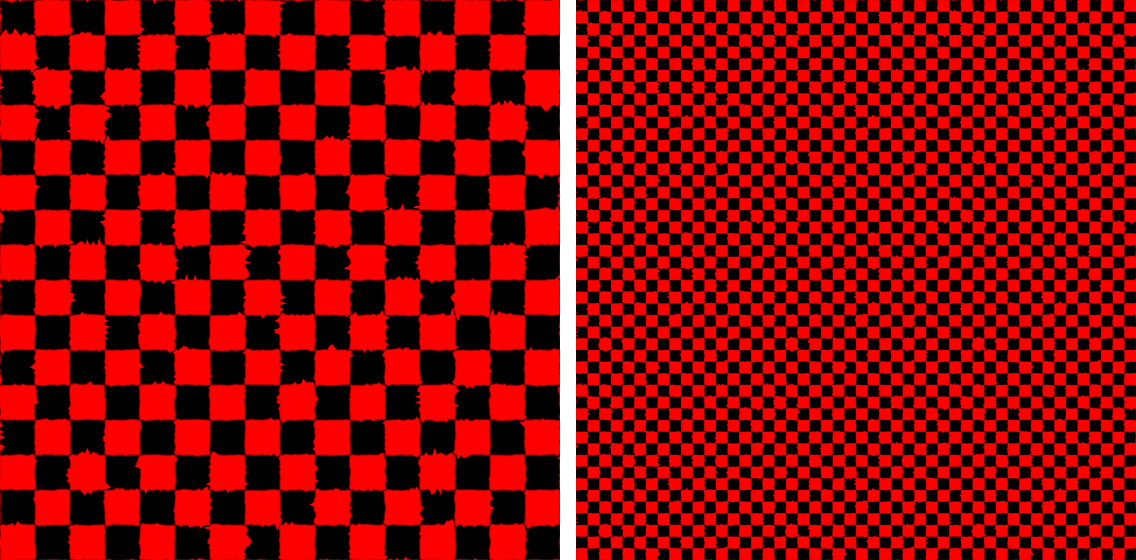
Left: one tile. Right: repeated 3 by 3.
A three.js fragment shader for this pattern:

```glsl
#define CELLS 16.0
#define RED vec3(1.0, 0.0, 0.0)
#define BLACK vec3(0.0)
#define BLUR 0.042
#define TEETH 12.0
#define TOOTH_MIN 0.02
#define TOOTH_MAX 0.22
#define WOBBLE 0.035

varying vec2 vUv;

float hash(vec3 p) {
  p = fract(p * vec3(0.1031, 0.1030, 0.0973));
  p += dot(p, p.yzx + 33.33);
  return fract((p.x + p.y) * p.z);
}

// Value noise along one grid line, wrapping after `period` steps
float lineNoise(float t, float period, float line, float seed) {
  float i = floor(t);
  float a = hash(vec3(mod(i, period), line, seed));
  float b = hash(vec3(mod(i + 1.0, period), line, seed));
  return mix(a, b, smoothstep(0.0, 1.0, t - i));
}

// +1 for even numbers, -1 for odd ones
float parity(float n) {
  return 1.0 - 2.0 * mod(n, 2.0);
}

// How far red bleeds over a grid line at the position `along` it
float bleed(float along, float line, float seed) {
  float id = mod(line, CELLS);
  float tooth = pow(lineNoise(along * TEETH, CELLS * TEETH, id, seed), 3.0);
  float wear = lineNoise(along * 2.0, CELLS * 2.0, id, seed + 7.0);
  float wave = lineNoise(along * 4.0, CELLS * 4.0, id, seed + 13.0) - 0.5;
  float f = fract(along);
  float cornerFade = smoothstep(0.0, 0.08, min(f, 1.0 - f));
  return cornerFade * (tooth * mix(TOOTH_MIN, TOOTH_MAX, wear * wear * wear) + WOBBLE * wave);
}

// Soft alternating stripes across q.x, with ragged borders running along q.y
float raggedStripes(vec2 q, float seed) {
  float line = floor(q.x + 0.5);
  float redSide = parity(line) * parity(floor(q.y));
  float d = q.x - line + redSide * bleed(q.y, line, seed);
  return parity(line) * (2.0 * smoothstep(-BLUR, BLUR, d) - 1.0);
}

void main() {
  vec2 p = vUv * CELLS;
  float check = raggedStripes(p, 3.0) * raggedStripes(p.yx, 41.0);
  gl_FragColor = vec4(mix(BLACK, RED, 0.5 + 0.5 * check), 1.0);
}
```
